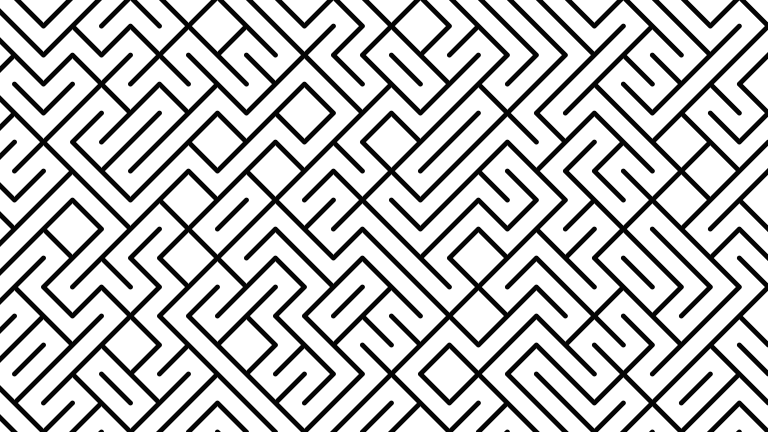
This pattern is drawn by a WebGL 1 fragment shader. Its source:

```glsl
precision highp float;
// Diagonal maze: every cell of a square grid holds one of its two diagonals,
// picked at random. Each is a round-capped stroke drawn by its distance, and
// the strokes of neighbouring cells join at the grid corners.

uniform vec2 u_resolution;

const float ROWS = 14.9;                  // cells over the canvas height
const vec2 GRID_SHIFT = vec2(0.5, 0.0);   // grid offset, in cells
const float STROKE_WIDTH = 0.167;         // in cells
const float EDGE_SOFTNESS = 0.6;          // half width of the edge ramp, in pixels
const float RISING_SHARE = 0.5;           // share of cells with a rising diagonal
const float SEED = 17.0;
const vec3 PAPER = vec3(1.0);
const vec3 INK = vec3(0.02);

float hash(vec2 p) {
  vec3 q = fract(vec3(p.xyx) * 0.1031 + SEED * 0.0137);
  q += dot(q, q.yzx + 33.33);
  return fract((q.x + q.y) * q.z);
}

float segmentDistance(vec2 p, vec2 a, vec2 b) {
  vec2 ab = b - a;
  float t = clamp(dot(p - a, ab) / dot(ab, ab), 0.0, 1.0);
  return length(p - a - t * ab);
}

// Distance from p, relative to the cell's lower left corner, to its diagonal
float diagonalDistance(vec2 p, vec2 cell) {
  if (hash(cell) > RISING_SHARE) p.x = 1.0 - p.x;
  return segmentDistance(p, vec2(0.0), vec2(1.0));
}

void main() {
  float cellsPerPixel = ROWS / u_resolution.y;
  vec2 position = gl_FragCoord.xy * cellsPerPixel + GRID_SHIFT;
  vec2 cell = floor(position);

  // Nearest stroke, including caps that reach in from neighbouring cells
  float nearest = 10.0;
  for (int j = -1; j <= 1; j++) {
    for (int i = -1; i <= 1; i++) {
      vec2 neighbour = cell + vec2(float(i), float(j));
      nearest = min(nearest, diagonalDistance(position - neighbour, neighbour));
    }
  }

  // Smooth edge, about one pixel wide at any size
  float soft = EDGE_SOFTNESS * cellsPerPixel;
  float paperAmount = smoothstep(-soft, soft, nearest - 0.5 * STROKE_WIDTH);
  gl_FragColor = vec4(mix(INK, PAPER, paperAmount), 1.0);
}
```
